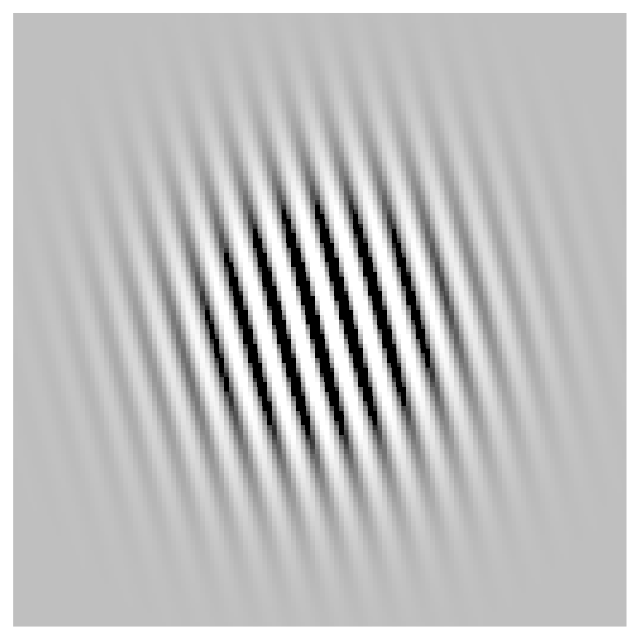
Write a Shadertoy shader that draws this background.

```glsl
// Draws a tilted sine grating under a round Gaussian envelope, in coarse cells on a grey panel with a white border.
#define PANEL_MIN vec2(0.0206, 0.0210)
#define PANEL_MAX vec2(0.9820, 0.9797)
#define CELLS 128.0
#define CENTRE vec2(64.0, 63.0)
#define PERIOD 7.0
#define TILT radians(15.0)
#define SIGMA 21.0
#define CONTRAST 1.0
#define GAMMA 2.4

const float TAU = 6.2831853;

// Index of the nearest cell, with a blend about one pixel wide between cells
vec2 softCell(vec2 grid, vec2 pixel) {
    vec2 g = grid - 0.5;
    vec2 halfWidth = min(0.5 * pixel, vec2(0.5));
    return floor(g) + smoothstep(0.5 - halfWidth, 0.5 + halfWidth, fract(g));
}

// Linear brightness of the windowed grating
float grating(vec2 p) {
    float wave = sin(TAU * dot(p, vec2(cos(TILT), sin(TILT))) / PERIOD);
    float envelope = exp(-0.5 * dot(p, p) / (SIGMA * SIGMA));
    return clamp(0.5 + CONTRAST * envelope * wave, 0.0, 1.0);
}

// Coverage of the panel, with smoothed edges
float panelMask(vec2 uv, vec2 pixel) {
    vec2 inside = min(uv - PANEL_MIN, PANEL_MAX - uv);
    vec2 cover = clamp(inside / pixel + 0.5, 0.0, 1.0);
    return cover.x * cover.y;
}

void mainImage(out vec4 fragColor, in vec2 fragCoord) {
    vec2 uv = fragCoord / iResolution.xy;
    vec2 pixel = 1.0 / iResolution.xy;

    // Panel divided into cells
    vec2 cellsPerUnit = CELLS / (PANEL_MAX - PANEL_MIN);
    vec2 cell = softCell((uv - PANEL_MIN) * cellsPerUnit, pixel * cellsPerUnit);

    // Display curve, then the white border
    float grey = pow(grating(cell - CENTRE), 1.0 / GAMMA);
    fragColor = vec4(vec3(mix(1.0, grey, panelMask(uv, pixel))), 1.0);
}
```
